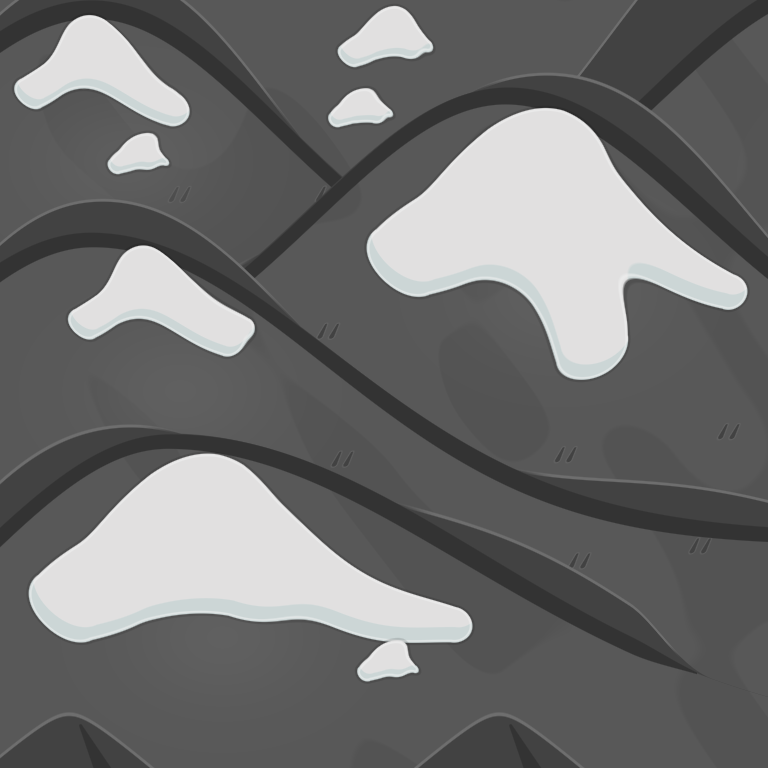
A WebGL 1 fragment shader for this texture:

```glsl
precision highp float;
uniform vec2 u_resolution;

const vec3 ROCK = vec3(0.346);
const vec3 ROCK_GLOW = vec3(0.395);
const vec3 ROCK_SMUDGE = vec3(0.326);
const vec3 LEDGE = vec3(0.258);
const vec3 LEDGE_RIM = vec3(0.43);
const vec3 CRACK = vec3(0.2);
const vec3 SNOW = vec3(0.882, 0.88, 0.88);
const vec3 SNOW_SHADE = vec3(0.8, 0.84, 0.84);
const vec3 SNOW_RIM = vec3(0.95);
const float CRACK_HALF_WIDTH = 0.0105;
const float RIM_HALF_WIDTH = 0.0018;
const float CREST_HEIGHT = 0.39;
const float SCRATCH_GRID = 6.0;

float hash(vec2 p) {
  return fract(sin(dot(p, vec2(127.1, 311.7))) * 43758.545);
}

float noise(vec2 p) {
  vec2 i = floor(p), f = fract(p);
  f = f * f * (3.0 - 2.0 * f);
  return mix(mix(hash(i), hash(i + vec2(1, 0)), f.x),
             mix(hash(i + vec2(0, 1)), hash(i + vec2(1, 1)), f.x), f.y);
}

// Antialiased coverage of a signed distance
float fill(float d) {
  return clamp(0.5 - d * u_resolution.y / 1.2, 0.0, 1.0);
}

float smoothMin(float a, float b, float k) {
  float h = max(k - abs(a - b), 0.0) / k;
  return min(a, b) - h * h * k * 0.25;
}

float taperedCapsule(vec2 p, vec2 tip, float r0, float r1) {
  float h = clamp(dot(p, tip) / dot(tip, tip), 0.0, 1.0);
  return length(p - tip * h) - mix(r0, r1, h);
}

// Snow patch: a hub with a left arm, a right arm to tip and one drip
float snowDistance(vec2 p, float size, vec2 tip, vec2 drip) {
  p /= size;
  p += 0.011 * sin(p.yx * vec2(27.0, 21.0) + size * 9.0);
  float left = taperedCapsule(p, vec2(-0.155, -0.105), 0.076, 0.044);
  float right = taperedCapsule(p, tip, 0.082, 0.024);
  float down = taperedCapsule(p, drip, 0.075, 0.045);
  return smoothMin(smoothMin(left, right, 0.05), down, 0.06) * size;
}

vec3 paintSnow(vec3 color, vec2 p, float size, vec2 tip, vec2 drip) {
  float d = snowDistance(p, size, tip, drip);
  vec2 thickness = vec2(0.006, 0.02) * (0.35 + 0.65 * size);
  float lit = fill(snowDistance(p - thickness, size, tip, drip));
  vec3 snow = mix(SNOW_SHADE, SNOW, lit);
  snow = mix(snow, SNOW_RIM, 0.55 * fill(abs(d + 0.0025) - 0.0011));
  color *= 1.0 - 0.13 * fill(d - 0.003);
  return mix(color, snow, fill(d));
}

// Stone face with faint slanted smudges and paired short scratches
vec3 stone(vec2 p) {
  vec2 slanted = vec2(0.6 * p.x - 0.8 * p.y, 0.8 * p.x + 0.6 * p.y) * vec2(5.0, 10.0);
  float smudge = smoothstep(0.68, 0.7, noise(slanted + 4.0));
  vec3 color = mix(ROCK, ROCK_SMUDGE, smudge);
  vec2 cell = floor(p * SCRATCH_GRID);
  vec2 jitter = vec2(hash(cell + 3.0), hash(cell + 8.0)) - 0.5;
  vec2 q = fract(p * SCRATCH_GRID) - 0.5 - 0.4 * jitter;
  q.x -= 0.5 * q.y;
  q.x = abs(q.x) - 0.045;
  float scratch = taperedCapsule(q, vec2(0.001, 0.09), 0.018, 0.008);
  float present = step(0.6, hash(cell));
  color = mix(color, LEDGE_RIM, 0.4 * present * fill((scratch - 0.01) / SCRATCH_GRID));
  return mix(color, LEDGE, present * fill(scratch / SCRATCH_GRID));
}

// Height of a bell-shaped crest, broader to the right on nearer layers
float crest(float x, vec2 peak, float layer) {
  float dx = x - peak.x;
  float width = dx < 0.0 ? 0.354 : 0.34 + 0.0035 * layer * layer * layer;
  float fall = dx / width;
  return peak.y - CREST_HEIGHT * (1.0 - exp(-fall * fall));
}

vec3 paintRock(vec3 color, vec2 p, float layer) {
  float odd = mod(layer, 2.0);
  vec2 peak = vec2(mix(1.1 - 0.22 * layer, 0.12, odd), 1.025 - 0.0375 * layer * layer);
  float grade = (crest(p.x + 0.01, peak, layer) - crest(p.x - 0.01, peak, layer)) / 0.02;
  float d = (p.y - crest(p.x, peak, layer)) / length(vec2(1.0, grade));

  // Shadowed ledge behind the crest, with a light rim; the front crack runs out
  float runOut = layer > 3.5 ? 1.0 - smoothstep(0.82, 0.93, p.x) : 1.0;
  float phase = mix(1.7 - 0.425 * layer, 1.3, odd);
  float ledge = max(0.012 + 0.03 * cos(8.4 * p.x - phase), 0.0);
  ledge = (ledge + 0.07 * step(layer, 0.5) + CRACK_HALF_WIDTH) * runOut;
  color = mix(color, LEDGE, fill(d - ledge));
  float rimStrength = smoothstep(0.01, 0.025, ledge);
  color = mix(color, LEDGE_RIM, rimStrength * fill(abs(d - ledge) - RIM_HALF_WIDTH));

  // Stone face, lit softly below the snow
  vec2 hub = peak + mix(vec2(0.02, -0.115), vec2(0.035 * layer - 0.04, -0.057), odd);
  vec2 fromGlow = (p - hub + vec2(-0.05, 0.14)) * vec2(1.0, 1.4);
  vec3 face = mix(stone(p), ROCK_GLOW, 0.6 * exp(-75.0 * dot(fromGlow, fromGlow)));
  color = mix(color, face, fill(d));
  float crackWidth = CRACK_HALF_WIDTH * (1.0 + 0.15 * sin(7.0 * p.x + layer)) * runOut;
  color = mix(color, CRACK, step(0.001, crackWidth) * fill(abs(d) - crackWidth));

  // Snow on all but the farthest layer, with a small pebble on some
  if (layer > 0.5) {
    vec2 tip = vec2(0.175 + 0.0425 * layer, -0.13);
    vec2 drip = mix(vec2(0.09, -0.36 + 0.07 * layer), vec2(0.24, -0.16), odd);
    color = paintSnow(color, p - hub, mix(1.0, 0.46, odd), tip, drip);
    if (mod(layer, 3.0) == 1.0) {
      vec2 pebble = hub + mix(vec2(0.27, -0.165), vec2(0.07, -0.125), odd);
      color = paintSnow(color, p - pebble, 0.23, vec2(0.13, -0.08), vec2(0.04, -0.06));
    }
  }
  return color;
}

// Small dark hollows along the lower edge
vec3 paintHollows(vec3 color, vec2 p) {
  float dx = mod(p.x + 0.19, 0.56) - 0.28;
  float d = (p.y - 0.07 + 0.85 * (length(vec2(dx, 0.03)) - 0.03)) * 0.77;
  color = mix(color, LEDGE, fill(d));
  color = mix(color, LEDGE_RIM, fill(abs(d) - RIM_HALF_WIDTH));
  float spike = taperedCapsule(vec2(dx - 0.015, p.y - 0.055), vec2(0.04, -0.08), 0.002, 0.014);
  return mix(color, CRACK, fill(spike));
}

void main() {
  vec2 p = gl_FragCoord.xy / u_resolution;
  vec3 color = stone(p);
  for (int i = 0; i < 2; i++) {
    float k = float(i);
    vec2 hub = vec2(0.505 - 0.035 * k, 0.96 - 0.095 * k);
    color = paintSnow(color, p - hub, 0.32 - 0.1 * k, vec2(0.17, -0.06), vec2(0.09, -0.08));
  }
  for (int i = 0; i < 5; i++) color = paintRock(color, p, float(i));
  gl_FragColor = vec4(paintHollows(color, p), 1.0);
}
```
